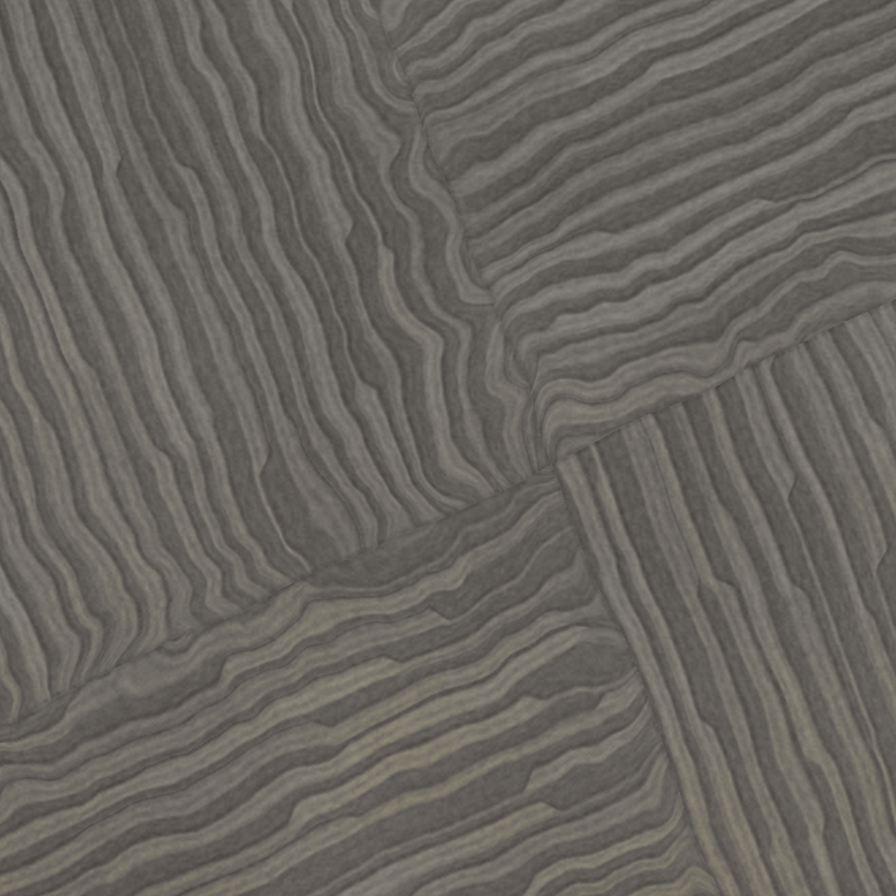
Write a Shadertoy shader that draws this texture.

```glsl
// Worn grey carpet tiles meeting at a tilted joint, laid with alternating stripe direction.
// Each stripe is split into runs of random width and tone, made of ribbed cords;
// noise bends the stripes and softens them near the seams.

#define JOINT vec2(0.618, 0.484)   // where four tiles meet
#define ROW_ANGLE 0.445            // tilt of the seam running across
#define COLUMN_ANGLE 0.365         // lean of the seam running upward
#define BAND 0.036                 // stripe pitch
#define CORDS 3.0                  // cords in one stripe
#define RUN 0.30                   // length of a stripe run
#define WAVE 0.050                 // sideways bend near seams
#define GRAIN 0.30                 // strength of yarn speckle
#define SHADE vec3(0.305, 0.287, 0.270)
#define LIGHT vec3(0.545, 0.530, 0.505)

float hash(vec2 p) {
    return fract(sin(dot(p, vec2(127.1, 311.7))) * 43758.5453);
}

float noise(vec2 p) {
    vec2 i = floor(p), f = fract(p);
    f = f * f * (3.0 - 2.0 * f);
    return mix(mix(hash(i), hash(i + vec2(1, 0)), f.x),
               mix(hash(i + vec2(0, 1)), hash(i + vec2(1, 1)), f.x), f.y);
}

// Random left edge, right edge and tone of one stripe run
vec3 stripeRun(vec2 id) {
    float kind = hash(id + 3.7);
    float left = mix(0.02, 0.30, hash(id));
    float width = mix(0.32, 0.72, hash(id + 9.1));
    if (kind > 0.87) width = 0.12;
    return vec3(left, min(left + width, 0.97), mix(0.65, 1.1, hash(id + 5.3)));
}

// Lightness of the stripes at x across and y along them
float stripes(float x, float y, float tileSeed, float pixel) {
    float band = floor(x / BAND), f = fract(x / BAND);
    float s = y / RUN + 7.0 * hash(vec2(band, tileSeed));
    vec2 id = vec2(band + 31.0 * tileSeed, floor(s));
    vec3 run = mix(stripeRun(id), stripeRun(id + vec2(0, 1)),
                   smoothstep(0.92, 1.0, fract(s)));
    float soft = max(0.07, 1.2 * pixel / BAND);
    float raised = smoothstep(run.x - soft, run.x + soft, f)
                 * (1.0 - smoothstep(run.y - soft, run.y + soft, f));
    // Shadow beside the raised yarn, then ribs
    float groove = exp(-pow((f - run.y - 0.10) / 0.08, 2.0));
    float rib = cos(6.28318 * CORDS * f);
    return 0.30 + 0.40 * raised * run.z - 0.16 * groove
         + rib * mix(0.03, 0.09, raised);
}

void mainImage(out vec4 fragColor, in vec2 fragCoord) {
    float pixel = 1.0 / iResolution.y;
    vec2 uv = (fragCoord - 0.5 * iResolution.xy) * pixel + 0.5;

    // Skewed tile coordinates with slightly uneven seams
    mat2 axes = mat2(cos(ROW_ANGLE), sin(ROW_ANGLE),
                     -sin(COLUMN_ANGLE), cos(COLUMN_ANGLE));
    vec2 p = inverse(axes) * (uv - JOINT);
    p += 0.010 * (vec2(noise(uv * 14.0), noise(uv * 14.0 + 40.0)) - 0.5);

    // Alternate the stripe direction from tile to tile
    vec2 tile = floor(p);
    bool upright = mod(tile.x + tile.y, 2.0) > 0.5;
    float across = upright ? p.x : p.y;
    float along = upright ? p.y : p.x;
    float seed = hash(tile + 2.0) * 8.0;

    // Bends fade away from the seams; the lower right tile lies flatter
    vec2 toSeam = min(fract(p), 1.0 - fract(p));
    float seam = min(toSeam.x, toSeam.y);
    float loose = (p.x > 0.0 && p.y < 0.0) ? 0.15 : 1.0;
    float bend = noise(vec2(across * 9.0, along * 17.0) + seed) - 0.5
               + 0.4 * (noise(vec2(across * 24.0, along * 38.0) + seed) - 0.5);
    across += WAVE * loose * bend * (0.12 + exp(-seam / 0.09));

    float tone = stripes(across, along, seed, pixel);

    // Flattened pile and a shadow line at the seams
    float crushed = loose * exp(-seam / 0.025);
    float fray = noise(vec2(across, along) * vec2(90.0, 60.0));
    tone = mix(tone, 0.34 + 0.28 * fray, 0.55 * crushed);
    tone -= 0.16 * (1.0 - smoothstep(0.001, 0.007, seam));

    // Stitches, fine speckle and broad wear
    float stitch = noise(vec2(across * 260.0, along * 130.0));
    float speckle = noise(uv * 330.0);
    tone += GRAIN * (0.65 * (stitch - 0.5) + 0.45 * (speckle - 0.5));
    tone += 0.14 * (noise(uv * 5.0 + 8.0) - 0.5);

    // Cooler at the top, with a trace of straw colour in the lower yarn
    vec3 color = mix(SHADE, LIGHT, clamp(tone, 0.0, 1.0));
    float straw = (1.0 - uv.y) * noise(uv * 9.0 + 60.0) * smoothstep(0.4, 0.8, tone);
    color += vec3(-0.004, 0.0, 0.006) * uv.y + vec3(0.012, 0.008, -0.035) * straw;
    fragColor = vec4(color, 1.0);
}
```
